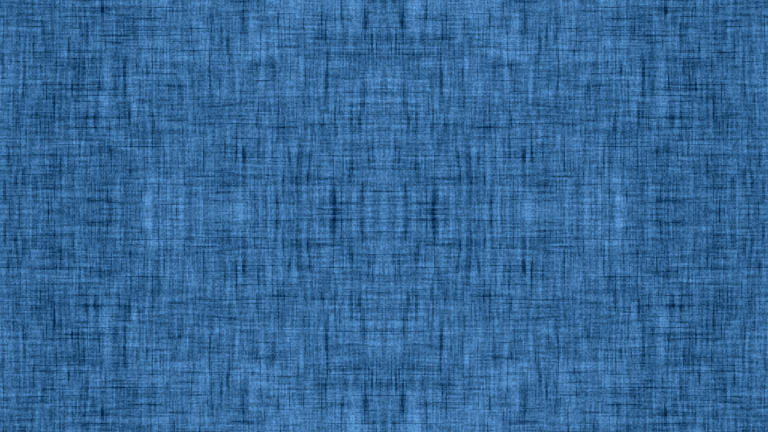
Write a Shadertoy shader that draws this texture.

```glsl
float hash(vec2 p) {
    vec3 q = fract(p.xyx * vec3(0.1031, 0.1030, 0.0973));
    q += dot(q, q.yzx + 33.33);
    return fract((q.x + q.y) * q.z);
}

float noise(vec2 p) {
    vec2 cell = floor(p), f = fract(p);
    f = f * f * (3.0 - 2.0 * f);
    return mix(mix(hash(cell), hash(cell + vec2(1, 0)), f.x),
               mix(hash(cell + vec2(0, 1)), hash(cell + vec2(1, 1)), f.x), f.y);
}

// Tone of one thread, varying along its length with its own offset
float strand(float id, float along) {
    along += 40.0 * hash(vec2(id, 7.0));
    float cell = floor(along);
    return mix(hash(vec2(id, cell)), hash(vec2(id, cell + 1.0)),
               smoothstep(0.0, 1.0, along - cell));
}

// Parallel threads running along y: x density and y variation rate
float threads(vec2 p, float density, float rate) {
    float x = p.x * density + 50.0;
    float id = floor(x);
    return mix(strand(id, p.y * rate), strand(id + 1.0, p.y * rate),
               smoothstep(0.0, 1.0, x - id));
}

void mainImage(out vec4 fragColor, in vec2 fragCoord) {
    vec2 p = fragCoord / iResolution.y;
    vec2 centre = vec2(0.5 * iResolution.x / iResolution.y, 0.51);

    // Cloth folded about both axes, with barely wandering threads
    vec2 fold = abs(p - centre);
    vec2 cloth = fold + 0.002 * vec2(noise(fold * vec2(9, 14) + 20.0),
                                     noise(fold * vec2(14, 9) + 60.0));
    vec2 warp = cloth;
    vec2 weft = cloth.yx + vec2(3.0, 5.0);

    // Fine and coarse weave
    float tone = 2.3 * (threads(warp, 270.0, 24.0) - 0.5);
    tone += 1.6 * (threads(warp + 9.0, 120.0, 13.0) - 0.5);
    tone += 0.9 * (threads(warp + 23.0, 40.0, 6.0) - 0.5);
    tone += 2.1 * (threads(weft, 270.0, 20.0) - 0.5);
    tone += 1.0 * (threads(weft + 9.0, 120.0, 11.0) - 0.5);
    tone += 0.7 * (threads(weft + 23.0, 40.0, 5.0) - 0.5);

    // Sparse dark slubs
    tone -= 2.0 * smoothstep(0.70, 0.96, threads(warp + 17.0, 220.0, 16.0));
    tone -= 1.6 * smoothstep(0.72, 0.96, threads(weft + 17.0, 230.0, 11.0));

    // Uneven dye, fibre grain and darker sides
    tone += 0.8 * (noise(fold * vec2(12, 8) + 30.0) - 0.5);
    tone += 2.4 * (noise(p * 288.0) - 0.5);
    tone += 0.57 - 0.75 * smoothstep(0.2, 0.95, fold.x);

    vec3 blue = vec3(0.207, 0.405, 0.597) + tone * vec3(0.047, 0.058, 0.071);
    fragColor = vec4(clamp(blue, vec3(0.03, 0.12, 0.2), vec3(0.46, 0.67, 0.87)), 1.0);
}
```
